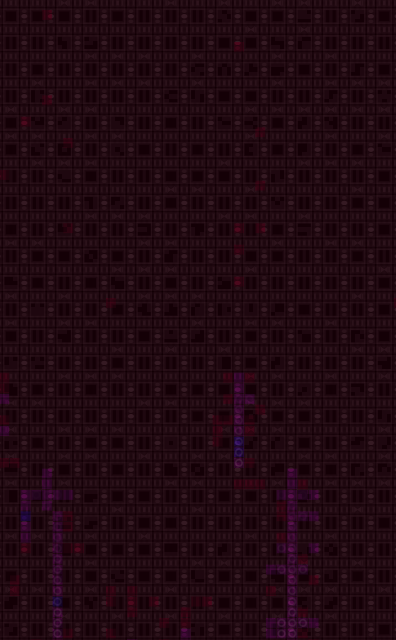
Reproduce this pattern procedurally as a Shadertoy shader.

```glsl
// A dark maroon lattice of windows, bead columns and bow-tie bands, 24 cells tall.
// A finer grid, 60 blocks tall, tints it with red embers and purple rising trails.
// Cells use distance functions and hashes; trails come from a short loop.

float hash(vec2 p) {
    p = fract(p * vec2(0.1031, 0.1137));
    p += dot(p, p.yx + 33.33);
    return fract((p.x + p.y) * p.x * 17.0);
}

float box(vec2 p, vec2 halfSize) {
    vec2 d = abs(p) - halfSize;
    return length(max(d, 0.0)) + min(max(d.x, d.y), 0.0);
}

float fill(float d, float px) { return clamp(0.5 - d / px, 0.0, 1.0); }

// Light rails and dark grooves on both sides of a strip
float rails(float s, float px) {
    s = abs(s);
    return 0.28 * fill(abs(s - 0.235) - 0.025, px) - 0.42 * fill(abs(s - 0.175) - 0.025, px);
}

// Brightness of the lattice: 0 is the dark ground, 1 the raised lines.
float lattice(vec2 q, float px) {
    vec2 g = q - vec2(0.41, 0.61);
    vec2 id = floor(g + 0.5);
    vec2 w = g - id;                       // centred on the window
    vec2 s = fract(g) - 0.5;               // centred on the strip crossing
    float pick = hash(id + 7.0);

    // Window with a varying inlay of bars or steps
    float v = 0.60 + 0.08 * cos(w.x * 31.416) + 0.06 * cos(w.y * 31.416);
    float pane = fill(box(w, vec2(0.25, 0.23)), px);
    v = mix(v, 0.40, pane);
    vec2 tile = floor((w + 0.27) / 0.18);
    float bars = fill(abs(abs(w.x) - 0.12) - 0.06, px);
    float steps = step(0.5, hash(tile + id * 5.0));
    float solid = fill(box(w, vec2(0.19, 0.18)), px);
    float inlay = pick < 0.45 ? bars : (pick < 0.72 ? steps : solid);
    v -= 0.48 * pane * inlay;

    // Three stacked beads in each column
    vec2 b = vec2(s.x, w.y);
    float row = clamp(floor(b.y / 0.19 + 0.5), -1.0, 1.0);
    float radius = row == 0.0 ? 0.10 : 0.08;
    float bead = length((b - vec2(0.0, row * 0.19)) * vec2(0.9, 1.2)) - radius;
    v -= 0.22 * fill(box(b, vec2(0.14, 0.29)), px);
    v = mix(v, row == 0.0 ? 1.6 : 1.05, fill(bead, px));

    // Small posts along the band, with bow ties in some cells
    vec2 k = vec2(w.x, s.y);
    v -= 0.14 * fill(abs(k.y) - 0.14, px);
    float post = box(vec2(abs(abs(k.x) - 0.29) - 0.11, k.y), vec2(0.035, 0.10));
    v = mix(v, 1.05, fill(post, px));
    float bow = max(abs(k.y) - abs(k.x) * 0.75 - 0.015, abs(k.x) - 0.13);
    float slot = box(k, vec2(0.05, 0.09));
    float tie = hash(vec2(id.x, floor(g.y)) + 31.0);
    v = mix(v, 1.15, fill(tie > 0.6 ? bow : slot, px));

    // Rails run unbroken in both directions
    return v + rails(s.x, px) + rails(s.y, px);
}

// Tint levels of one block: x red, y purple, z pale core.
vec3 glow(vec2 b) {
    // Each trail: column, top row, bottom row, density
    vec4 trails[7] = vec4[7](
        vec4(22, 35, 43, 0.95), vec4(4.6, 44, 60, 1.0), vec4(27.4, 44, 60, 1.0),
        vec4(0, 35, 41, 0.5), vec4(17, 55, 60, 0.5), vec4(12, 55, 60, 0.4),
        vec4(2, 47, 51, 0.3));
    float n = hash(b + 3.0);
    vec3 tint = vec3(step(0.997, n), 0.0, 0.0);
    for (int i = 0; i < 7; i++) {
        vec4 t = trails[i];
        float age = clamp((b.y - t.y) / (t.z - t.y), 0.0, 1.0);
        float dx = abs(b.x - floor(t.x + min(age * 2.0, 0.5)));
        float inside = step(t.y, b.y) * step(b.y, t.z);
        float arm = 2.0 * step(0.72, hash(vec2(b.y, t.x)));
        float body = inside * step(dx, arm) * step(n, t.w - 0.28 * dx);
        tint.y = max(tint.y, body);
        float core = age * step(dx, 1.0) * step(8.0, t.z - t.y);
        tint.z = max(tint.z, body * core);
        float fringe = inside * step(dx, 2.0) * step(0.83, n);
        float lane = step(dx, 2.0) * step(mod(b.x, 2.0), 0.5);
        float upper = step(b.y, 23.0) * lane * step(0.92, n) * step(5.5, t.z - t.y);
        float tail = step(t.z, b.y) * step(b.y, t.z + 4.0) * step(dx, 2.0) * step(0.85, n);
        tint.x = max(tint.x, max(fringe, max(upper, tail)));
    }
    return tint;
}

void mainImage(out vec4 fragColor, in vec2 fragCoord) {
    float px = 24.0 / iResolution.y;
    vec2 q = vec2(fragCoord.x, iResolution.y - fragCoord.y) * px;
    float v = lattice(q, px);
    vec3 color = mix(vec3(0.085, 0.004, 0.030), vec3(0.163, 0.066, 0.098), v);

    // Coloured blocks with softened edges
    vec2 g = q * 2.5 + 0.1;
    vec2 b = floor(g);
    vec2 f = g - b - 0.5;
    vec3 tint = glow(b);
    float block = fill(box(f, vec2(0.46)), px * 2.5);
    float shade = 0.65 + 0.5 * v;
    color = mix(color, vec3(0.215, 0.015, 0.075) * shade, 0.85 * tint.x * block);
    vec3 violet = mix(vec3(0.23, 0.03, 0.20), vec3(0.13, 0.03, 0.27), step(0.95, hash(b + 19.0)));
    color = mix(color, violet * shade, 0.9 * tint.y * block);

    // Pale small rings in the older part of the trails
    float ring = fill(abs(length(f) - 0.30) - 0.08, px * 2.5);
    color += vec3(0.08, 0.08, 0.07) * ring * tint.z;
    fragColor = vec4(max(color, 0.0), 1.0);
}
```
